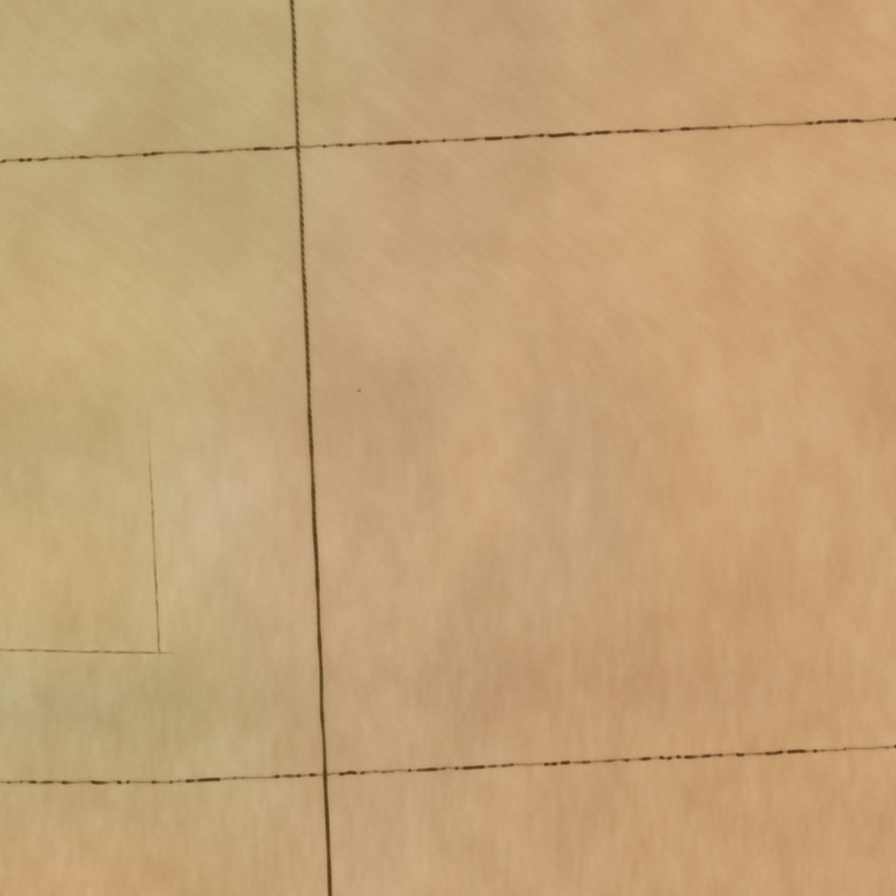
A Shadertoy shader for this texture:

```glsl
// Aged tan paper ruled with one fine twisted vertical line, two sparse, speckled and
// slightly tilted horizontal lines and a faint corner mark. Layered value noise makes
// the stains and fibres; lines are soft profiles around gently wandering courses.
#define OLIVE vec3(0.736, 0.652, 0.472)
#define ROSE vec3(0.763, 0.630, 0.482)
#define OCHRE vec3(0.787, 0.630, 0.455)
#define THREAD vec3(0.28, 0.19, 0.07)
#define INK vec3(0.34, 0.21, 0.10)
#define FAINT vec3(0.56, 0.38, 0.23)
#define THREAD_HALF 0.0020
#define INK_HALF 0.0014
#define FAINT_HALF 0.0013
#define FIBRE 0.036
#define MOTTLE 0.022
#define GRAIN 0.014

float hash(vec2 p) {
    vec3 q = fract(p.xyx * 0.1031);
    q += dot(q, q.yzx + 33.33);
    return fract((q.x + q.y) * q.z);
}

float noise(vec2 p) {
    vec2 i = floor(p), f = fract(p);
    f = f * f * (3.0 - 2.0 * f);
    return mix(mix(hash(i), hash(i + vec2(1, 0)), f.x),
               mix(hash(i + vec2(0, 1)), hash(i + vec2(1, 1)), f.x), f.y);
}

float fbm(vec2 p) {
    float sum = 0.0, amp = 0.5;
    for (int i = 0; i < 4; i++) {
        sum += amp * noise(p);
        p = mat2(1.6, 1.2, -1.2, 1.6) * p + 17.3;
        amp *= 0.5;
    }
    return sum / 0.9375;
}

// Coverage of a stroke with soft, absorbed edges.
float stroke(float d, float halfWidth) {
    float soft = max(0.0016, 0.8 / iResolution.y);
    return 1.0 - smoothstep(halfWidth - soft, halfWidth + soft, abs(d));
}

// Soft elliptical patch.
float patchAt(vec2 p, vec2 centre, vec2 size) {
    vec2 q = (p - centre) / size;
    return exp(-dot(q, q));
}

vec3 paper(vec2 p) {
    float cloud = fbm(p * 5.0 + 40.0) - 0.5;
    float stain = fbm(p * vec2(11.0, 9.0) + 80.0) - 0.5;

    // Olive on the left and upper middle, rose in the middle, ochre on the right.
    float x = p.x - 0.13 * smoothstep(0.55, 1.0, p.y) + 0.08 * cloud;
    vec3 col = mix(OLIVE, ROSE, smoothstep(0.19, 0.40, x));
    col = mix(col, OCHRE, smoothstep(0.36, 0.80, x + 0.35 * stain));
    col = mix(col, OCHRE, 0.85 * patchAt(p, vec2(0.10, 0.0), vec2(0.24, 0.10)));
    col += vec3(0.045, 0.030, 0.010) * patchAt(p, vec2(0.07, 0.64), vec2(0.17, 0.12));
    col += vec3(0.040, 0.012, -0.005) * patchAt(p, vec2(0.05, 0.36), vec2(0.13, 0.08));
    col += vec3(0.025, 0.020, 0.040) * patchAt(p, vec2(0.24, 0.44), vec2(0.06, 0.10));
    col += vec3(-0.010, 0.005, 0.025) * patchAt(p, vec2(0.64, 0.44), vec2(0.08, 0.16));
    col += vec3(0.010, 0.015, 0.010) * patchAt(p, vec2(0.80, 0.78), vec2(0.18, 0.06));
    col -= vec3(0.035, 0.040, 0.030) * patchAt(p, vec2(0.68, 0.23), vec2(0.24, 0.05));
    col -= vec3(0.035, 0.025, 0.020) * patchAt(p, vec2(0.06, 0.21), vec2(0.18, 0.04));
    col += 0.075 * stain * vec3(0.7, 0.9, 1.1) + 0.03 * cloud;
    col += MOTTLE * (noise(p * vec2(48.0, 36.0) + 9.0) - 0.5) * vec3(0.7, 1.0, 1.2);

    // Fibres lean at the top and stand upright below, where they are stronger.
    float lean = 0.5 * smoothstep(0.5, 1.0, p.y);
    vec2 f = vec2(p.x + lean * p.y, p.y);
    float fibre = 0.6 * noise(f * vec2(120.0, 36.0)) + 0.4 * noise(f * vec2(230.0, 80.0));
    float strength = FIBRE * mix(1.2, 0.65, smoothstep(0.1, 0.7, p.y));
    col += strength * (fibre - 0.5) * vec3(0.9, 1.0, 1.1);
    return col + GRAIN * (noise(p * 260.0) - 0.5);
}

void mainImage(out vec4 fragColor, in vec2 fragCoord) {
    vec2 p = fragCoord / iResolution.xy;
    vec3 col = paper(p);

    // Faint corner mark: an upright and a foot, fading at their ends.
    float wobble = 0.001 * (noise(p * 90.0) - 0.5);
    float upright = stroke(p.x - 0.1915 + 0.05 * p.y + wobble, FAINT_HALF)
                  * smoothstep(0.265, 0.275, p.y) * smoothstep(0.55, 0.40, p.y);
    float foot = stroke(p.y - 0.2745 + 0.018 * p.x + wobble, FAINT_HALF)
               * smoothstep(0.205, 0.165, p.x);
    float wear = 0.3 + 0.7 * noise(p * 150.0 + 5.0);
    col = mix(col, FAINT, 0.85 * wear * max(upright, foot));

    // Two tilted horizontal lines: a pale trace with scattered dark specks.
    for (int i = 0; i < 2; i++) {
        float k = float(i);
        float course = mix(0.820 + 0.047 * p.x,
                           0.127 + 0.048 * max(p.x - 0.18, 0.0), k);
        float wander = 0.0014 * (noise(vec2(p.x * 110.0, k * 9.0)) - 0.5);
        float speckle = noise(vec2(p.x * 210.0, 20.0 + k * 7.0));
        float density = noise(vec2(p.x * 36.0, 50.0 + k * 7.0));
        float speck = smoothstep(0.35, 0.80, 0.6 * speckle + 0.4 * density);
        float ink = mix(0.34 - 0.06 * k, 0.95, speck);
        float d = p.y - course - wander;
        float line = stroke(d, INK_HALF * (0.8 + 0.5 * speck));
        col = mix(col, INK, 0.10 * exp(-d * d / 0.000014));
        col = mix(col, INK, line * ink);
    }

    // Vertical thread: lighter, visibly twisted strands above, darker and plain below.
    float d = p.x - 0.3685 + 0.0425 * p.y - 0.0014 * (noise(vec2(3.0, p.y * 24.0)) - 0.5);
    float twist = 0.5 + 0.5 * sin(760.0 * p.y + 700.0 * d);
    float weight = noise(vec2(8.0, p.y * 60.0));
    float upper = smoothstep(0.25, 0.9, p.y);
    float thread = stroke(d + 0.0005 * upper * (twist - 0.5), THREAD_HALF * (0.75 + 0.35 * weight));
    vec3 strand = THREAD + vec3(0.17, 0.13, 0.08) * twist * (0.3 + 0.7 * upper);
    col = mix(col, THREAD, 0.12 * exp(-d * d / 0.00002));
    col = mix(col, strand, (0.78 + 0.14 * weight - 0.10 * upper) * thread);

    // One small speck.
    float dot1 = 1.0 - smoothstep(0.0005, 0.0032, length(p - vec2(0.401, 0.564)));
    col = mix(col, FAINT, 0.6 * dot1);

    fragColor = vec4(clamp(col, 0.0, 1.0), 1.0);
}
```
